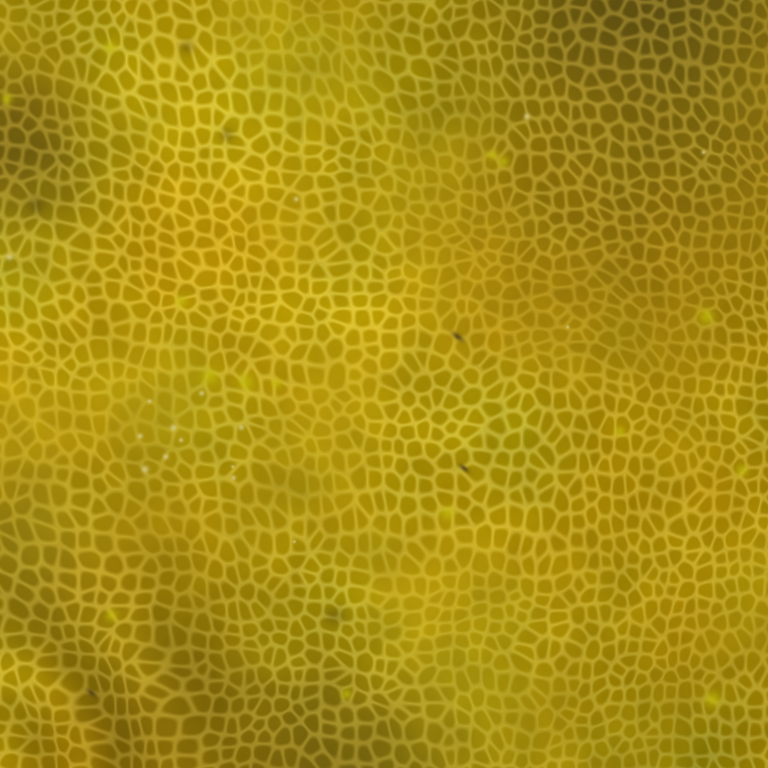
Give the GLSL for this texture, as a Shadertoy shader.

```glsl
// Draws a translucent yellow membrane of small rounded cells with pale walls, soft shadows, folds and specks.

const float CELLS = 41.0;          // cells across the left edge of the canvas
const float JITTER = 0.72;         // irregularity of the cell centres
const float ROUNDING = 11.0;       // higher gives sharper cell corners
const float WALL_INNER = -0.02;    // distance at which a wall is solid
const float WALL_OUTER = 0.20;     // distance at which a wall has faded out
const vec3 CELL_COLOR = vec3(0.640, 0.530, 0.015);
const vec3 WALL_COLOR = vec3(0.765, 0.665, 0.165);
const vec3 SHADOW_TINT = vec3(0.40, 0.33, 0.11);
const vec3 GLOW_COLOR = vec3(0.76, 0.74, 0.04);
const vec3 PALE_COLOR = vec3(0.86, 0.82, 0.58);
const vec3 SPECK_COLOR = vec3(0.27, 0.21, 0.07);
const vec2 FOLD_CENTER = vec2(0.10, 0.12);
const vec2 GLINT_CENTER = vec2(0.25, 0.42);
const int SPOTS = 22;
const int GLINTS = 16;

// Soft shadows: x, y, radius, strength
const vec4 SHADOWS[7] = vec4[7](
    vec4(0.84, 0.99, 0.15, 0.75), vec4(0.00, 0.80, 0.12, 0.60),
    vec4(0.44, 0.02, 0.13, 0.50), vec4(0.03, 0.27, 0.11, 0.38),
    vec4(0.76, 0.74, 0.16, 0.28), vec4(0.98, 0.82, 0.18, 0.28),
    vec4(0.20, 0.08, 0.14, 0.28));

vec2 hash2(vec2 p) {
    vec3 q = fract(p.xyx * vec3(0.1031, 0.1030, 0.0973));
    q += dot(q, q.yzx + 33.33);
    return fract((q.xx + q.yz) * q.zy);
}

float noise(vec2 p) {
    vec2 i = floor(p), f = fract(p);
    f = f * f * (3.0 - 2.0 * f);
    vec2 e = vec2(0.0, 1.0);
    return mix(mix(hash2(i).x, hash2(i + e.yx).x, f.x),
               mix(hash2(i + e.xy).x, hash2(i + e.yy).x, f.x), f.y);
}

float fbm(vec2 p) {
    float sum = 0.0, amp = 0.5;
    for (int i = 0; i < 4; i++) {
        sum += amp * noise(p);
        p = mat2(1.6, 1.2, -1.2, 1.6) * p + 7.3;
        amp *= 0.5;
    }
    return sum / 0.9375;
}

float blob(vec2 p, vec2 center, float radius) {
    vec2 d = (p - center) / radius;
    return exp(-dot(d, d));
}

vec2 cellCenter(vec2 id) {
    return id + 0.5 + JITTER * (hash2(id + 17.0) - 0.5);
}

// Rounded distance to the cell border in x, random value of the cell in y
vec2 cellPattern(vec2 p) {
    vec2 base = floor(p), nearestId = base, nearest = vec2(0.0);
    float best = 9.0;
    for (int k = 0; k < 9; k++) {
        vec2 id = base + vec2(k % 3 - 1, k / 3 - 1);
        vec2 r = cellCenter(id) - p;
        if (dot(r, r) < best) { best = dot(r, r); nearest = r; nearestId = id; }
    }
    float sum = 0.0;
    for (int k = 0; k < 25; k++) {
        if (k == 12) continue;
        vec2 r = cellCenter(nearestId + vec2(k % 5 - 2, k / 5 - 2)) - p;
        sum += exp(-ROUNDING * dot(0.5 * (nearest + r), normalize(r - nearest)));
    }
    return vec2(-log(sum) / ROUNDING, hash2(nearestId + 5.0).y);
}

void mainImage(out vec4 fragColor, in vec2 fragCoord) {
    vec2 p = fragCoord / iResolution.y;

    // Curved folds squeeze the cells in the lower left
    float foldMask = blob(p, FOLD_CENTER, 0.22);
    float foldPhase = 46.0 * length(p * vec2(1.0, 0.55)) + 5.0 * noise(p * 5.0);
    float fold = foldMask * cos(foldPhase);

    // Cells shrink to the right and drift with a slow warp
    vec2 warp = vec2(fbm(p * 4.0 + 3.0), fbm(p * 4.0 + 41.0)) - 0.5;
    vec2 q = p + 0.07 * warp + vec2(0.14 * p.x * p.x + 0.008 * fold, 0.13 * p.x * p.y);
    vec2 cell = cellPattern(q * CELLS);
    float wall = 1.0 - smoothstep(WALL_INNER, WALL_OUTER, cell.x);

    // Walls blur away where the membrane is out of focus
    float clarity = mix(0.6, 1.1, smoothstep(0.28, 0.60, fbm(p * 5.0 + 70.0)));
    clarity *= 1.0 - 0.6 * blob(p, vec2(0.19, 0.46), 0.09);
    vec3 color = mix(CELL_COLOR, WALL_COLOR, mix(0.35, wall, clarity));
    color *= 0.98 + 0.05 * cell.y;

    // Broad light, orange to green drift, fine grain
    float light = 0.98 + 0.36 * (fbm(p * 3.5 + 11.0) - 0.5) + 0.10 * (fbm(p * 22.0) - 0.5);
    light += 0.07 * blob(p, vec2(0.36, 0.62), 0.34) - 0.05 * smoothstep(0.5, 1.0, p.x);
    light += 0.11 * fold;
    float hue = fbm(p * 4.5 + 90.0) - 0.5;
    color *= light * (1.0 + hue * vec3(0.11, -0.09, -0.5));

    // Soft shadows with ragged edges
    vec2 ragged = p + 0.12 * warp;
    for (int i = 0; i < SHADOWS.length(); i++) {
        vec4 s = SHADOWS[i];
        color = mix(color, SHADOW_TINT * (0.75 + 0.5 * wall), s.w * blob(ragged, s.xy, s.z));
    }

    // Scattered spots: glowing pores, dull smudges and dark slanted specks
    for (int i = 0; i < SPOTS; i++) {
        vec2 at = hash2(vec2(i, 3)), kind = hash2(vec2(i, 8));
        float size = mix(0.006, 0.011, kind.y);
        if (kind.x < 0.45) {
            color = mix(color, GLOW_COLOR, 0.65 * blob(p, at, size));
        } else if (kind.x < 0.75) {
            color = mix(color, SPECK_COLOR, 0.30 * blob(p, at, size * 1.2));
        } else {
            vec2 d = mat2(0.8, 0.6, -0.6, 0.8) * (p - at) * vec2(1.0, 1.1);
            color = mix(color, SPECK_COLOR, 0.75 * blob(d * vec2(1.0, 2.0), vec2(0.0), size * 0.8));
        }
    }

    // Tiny pale glints, mostly gathered in one place
    for (int i = 0; i < GLINTS; i++) {
        vec2 at = hash2(vec2(i, 21));
        if (i % 3 > 0) at = GLINT_CENTER + 0.14 * (at - 0.5);
        color = mix(color, PALE_COLOR, 0.7 * blob(p, at, mix(0.002, 0.005, hash2(vec2(i, 30)).x)));
    }
    fragColor = vec4(clamp(color, 0.0, 1.0), 1.0);
}
```
